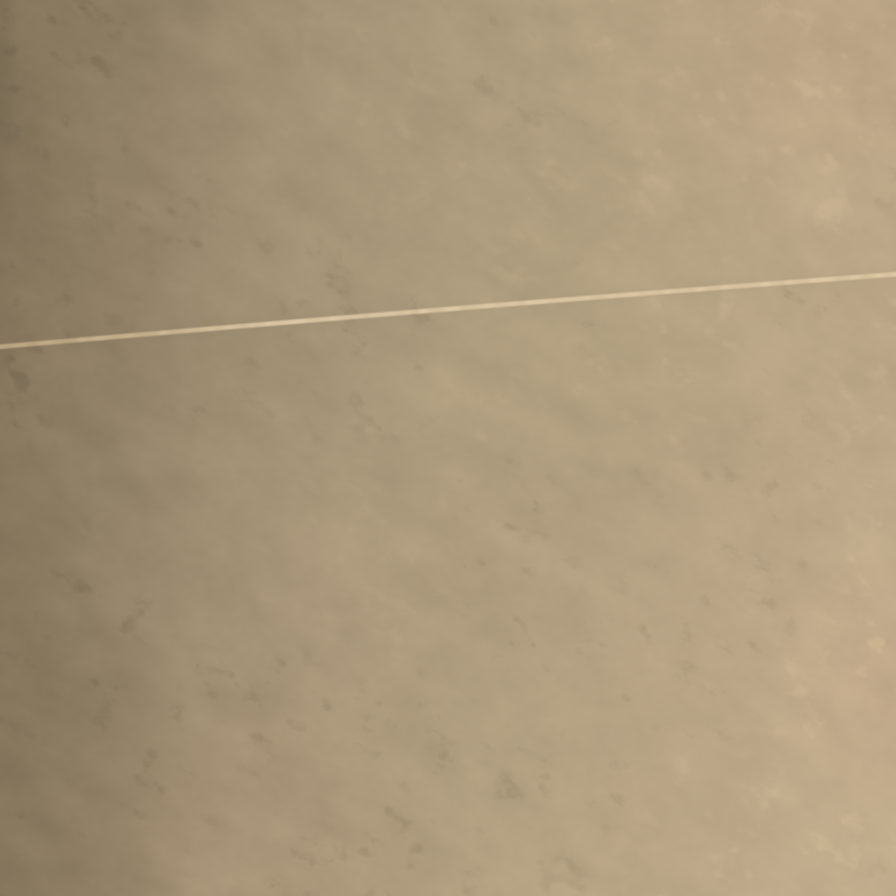
This texture is drawn by a WebGL 1 fragment shader. Its source:

```glsl
precision highp float;
// A warm plaster wall shaded from a dim left side to a lit right side,
// crossed by one thin pale thread. Layered value noise gives the broad
// blotches, slanted trowel marks, small pits and fine grain.

uniform vec2 u_resolution;

float hash(vec2 p) {
  return fract(sin(dot(p, vec2(127.1, 311.7))) * 43758.5453);
}

float noise(vec2 p) {
  vec2 i = floor(p);
  vec2 f = fract(p);
  f = f * f * (3.0 - 2.0 * f);
  return mix(mix(hash(i), hash(i + vec2(1.0, 0.0)), f.x),
             mix(hash(i + vec2(0.0, 1.0)), hash(i + vec2(1.0, 1.0)), f.x), f.y);
}

float fbm(vec2 p) {
  float sum = 0.0;
  float amplitude = 0.5;
  for (int i = 0; i < 5; i++) {
    sum += amplitude * noise(p);
    p = mat2(1.6, 1.2, -1.2, 1.6) * p + 7.3;
    amplitude *= 0.5;
  }
  return sum;
}

// Soft round patch of the given tightness
float glow(vec2 offset, float tightness) {
  return exp(-dot(offset, offset) * tightness);
}

// Brightness across the wall; the shadow reaches further right near the top
float wallLight(vec2 uv) {
  float x = uv.x - 0.05 * smoothstep(0.5, 1.0, uv.y) * (1.0 - uv.x);
  float light = 0.512 + 0.1 * smoothstep(-0.08, 0.26, x);
  light += 0.062 * smoothstep(0.1, 0.55, x) + 0.058 * smoothstep(0.4, 1.0, x);
  light += 0.02 * smoothstep(0.15, 0.21, uv.x) * smoothstep(0.6, 0.1, uv.y);
  light -= 0.03 * smoothstep(0.025, 0.0, uv.x) * smoothstep(0.6, 1.0, uv.y);
  return light;
}

void main() {
  vec2 uv = gl_FragCoord.xy / u_resolution;
  float pixel = 1.0 / u_resolution.y;

  // Plaster: blotches, then marks that fall gently to the right
  vec2 slanted = vec2(dot(uv, vec2(0.87, -0.49)), dot(uv, vec2(0.49, 0.87)));
  float light = wallLight(uv);
  light += 0.04 * (fbm(uv * 5.0 + 3.0) - 0.48);
  light += 0.055 * (fbm(slanted * vec2(20.0, 32.0) + 11.0) - 0.48);
  light += 0.008 * (noise(uv * 120.0) - 0.5);

  // Faint pits and pale scuffs, gathered in loose patches
  float spots = fbm(slanted * vec2(42.0, 58.0) + 21.0);
  float patches = smoothstep(0.4, 0.8, noise(uv * 9.0 + 5.0));
  light -= 0.045 * smoothstep(0.58, 0.85, spots) * patches;
  light += 0.035 * smoothstep(0.4, 0.15, spots) * (1.0 - patches) * uv.x;

  // Tan tint, browner in shadow, with faint rosy patches
  float lit = smoothstep(0.5, 0.7, light);
  vec3 color = light * vec3(1.0, mix(0.885, 0.893, lit), mix(0.695, 0.726, lit));
  float rose = glow(uv - vec2(0.93, 0.93), 60.0) + glow(uv - vec2(1.0, 0.24), 90.0);
  rose += 0.7 * glow(uv - vec2(0.27, 0.06), 50.0);
  color += rose * vec3(0.012, -0.002, 0.0);
  color += vec3(-0.01, 0.002, -0.006) * (fbm(uv * 3.0 + 31.0) - 0.4);

  // Thread: a slight upward bow, a soft shadow beside it and a pale core
  float threadY = 0.613 + 0.081 * uv.x + 0.006 * uv.x * (1.0 - uv.x);
  float offset = uv.y - threadY;
  color *= 1.0 - 0.03 * exp(-abs(offset) * 130.0);
  float core = 1.0 - smoothstep(0.0008, 0.0032 + pixel, abs(offset));
  vec3 threadColor = mix(vec3(0.75, 0.66, 0.52), vec3(0.87, 0.785, 0.65),
                         smoothstep(0.0, 0.35, uv.x));
  threadColor += 0.05 * (noise(vec2(uv.x * 110.0, 8.0)) - 0.5);
  color = mix(color, threadColor, 0.9 * core);

  gl_FragColor = vec4(color, 1.0);
}
```
